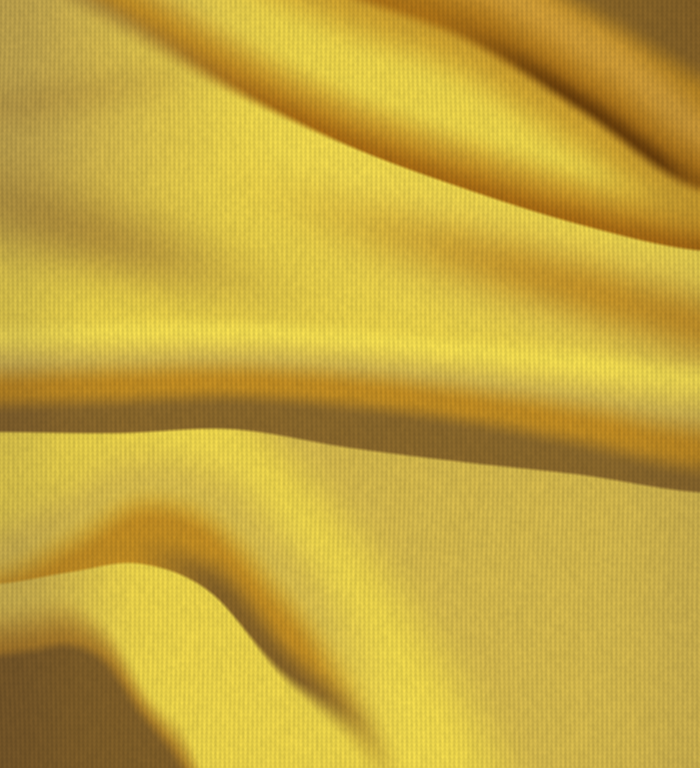
This texture is drawn by a WebGL 2 fragment shader. Its source:

```glsl
#version 300 es
precision highp float;
// Draped yellow knit cloth: soft rolling folds, hard cast shadows, fine stitches.

#define WALES 165.0
#define ROWS 185.0
#define KNIT 0.055
#define GRAIN 0.05
#define EDGE 0.003

uniform vec2 u_resolution;
out vec4 outColor;

const vec3 BRIGHT = vec3(0.94, 0.86, 0.32);
const vec3 LIT    = vec3(0.89, 0.80, 0.28);
const vec3 DULL   = vec3(0.78, 0.67, 0.29);
const vec3 AMBER  = vec3(0.73, 0.53, 0.13);
const vec3 TAN    = vec3(0.63, 0.49, 0.20);
const vec3 DEEP   = vec3(0.63, 0.40, 0.07);
const vec3 BROWN  = vec3(0.48, 0.355, 0.15);
const vec3 CREASE = vec3(0.34, 0.19, 0.03);

float hash(vec2 p) {
  p = fract(p * vec2(0.1031, 0.1137));
  p += dot(p, p.yx + 33.33);
  return fract((p.x + p.y) * p.x * 17.0);
}

float noise(vec2 p) {
  vec2 i = floor(p), f = fract(p);
  f = f * f * (3.0 - 2.0 * f);
  return mix(mix(hash(i), hash(i + vec2(1, 0)), f.x),
             mix(hash(i + vec2(0, 1)), hash(i + vec2(1, 1)), f.x), f.y);
}

// Catmull-Rom height of a fold line with seven even knots over [0, span]
float curve(float x, float span, float k[7]) {
  float u = clamp(x / span, 0.0, 1.0) * 6.0;
  int i = min(int(u), 5);
  float t = u - float(i);
  float a = k[max(i - 1, 0)], b = k[i], c = k[i + 1], d = k[min(i + 2, 6)];
  return b + 0.5 * t * (c - a + t * (2.0 * a - 5.0 * b + 4.0 * c - d
         + t * (3.0 * (b - c) + d - a)));
}

// Signed distance above a fold line, corrected for its slope
float above(vec2 p, float span, float k[7]) {
  float slope = (curve(p.x + 0.01, span, k) - curve(p.x - 0.01, span, k)) / 0.02;
  return (p.y - curve(p.x, span, k)) / sqrt(1.0 + slope * slope);
}

float soft(float d, float w) { return smoothstep(-w, w, d); }
float bell(float d, float w) { return exp(-d * d / (w * w)); }

// Wide upper sheet with shallow hollows
vec3 upperSheet(vec2 p, float dB) {
  vec3 c = mix(LIT, BRIGHT, 0.6 * bell(dB + 0.04, 0.05) * smoothstep(0.2, 0.5, p.x));
  c = mix(c, DULL, 0.95 * (1.0 - smoothstep(0.05, 0.36, p.x)) * smoothstep(0.6, 0.82, p.y));
  float hollow = p.y - 0.695 + 0.30 * (p.x - 0.52);
  float depth = smoothstep(0.25, 0.8, p.x);
  c = mix(c, DULL, 0.6 * bell(hollow + 0.01, 0.075) * depth);
  c = mix(c, AMBER, 0.85 * bell(hollow, 0.042) * depth);
  float dip = p.y - 0.69 + 0.3 * (p.x - 0.14);
  c = mix(c, TAN, 0.7 * bell(dip, 0.055) * bell(p.x - 0.12, 0.2));
  float crease = p.y - 0.86 - 0.16 * p.x;
  return mix(c, TAN, 0.3 * bell(crease, 0.03) * bell(p.x - 0.08, 0.17));
}

// Diagonal folds in the upper right
vec3 upperFolds(vec2 p, float dB, float dC) {
  float right = smoothstep(0.1, 0.4, p.x);
  vec3 c = mix(mix(TAN, DEEP, right), AMBER, smoothstep(0.0, 0.035, dB));
  c = mix(c, mix(DULL, LIT, right), smoothstep(0.02, 0.08, dB));
  c = mix(c, AMBER, 0.7 * smoothstep(-0.075, -0.005, dC));
  vec3 top = mix(AMBER * 0.96, vec3(0.79, 0.60, 0.21), bell(dC - 0.075, 0.035));
  top = mix(top, DEEP, 0.7 * bell(dC - 0.01, 0.04));
  top = mix(top, CREASE, 0.8 * bell(dC - 0.008, 0.017) * smoothstep(0.55, 0.75, p.x)
            * (1.0 - 0.6 * smoothstep(0.85, 0.91, p.x)));
  top = mix(top, BROWN, 0.85 * soft(p.y - 0.99 + 0.6 * (p.x - 0.76), 0.025));
  return mix(c, top, soft(dC, 0.01));
}

// Floor of the drape with the bent fold and the dark pocket
vec3 lowerSheet(vec2 p) {
  float bend = 0.651 - 0.45 * p.y - 0.6 * p.y * p.y - p.x;
  vec3 c = mix(mix(DULL, LIT, 0.2), LIT, soft(bend, 0.06));
  c = mix(c, BRIGHT, 0.3 * bell(bend - 0.09, 0.06));
  float dD = above(p, 0.547, float[7](0.257, 0.300, 0.349, 0.327, 0.233, 0.119, -0.02));
  float dE = above(p, 0.547, float[7](0.240, 0.255, 0.266, 0.229, 0.125, 0.050, -0.050));
  float fade = 1.0 - smoothstep(0.38, 0.54, p.x);
  c = mix(c, DULL, 0.7 * bell(dD - 0.02, 0.04) * fade);
  c = mix(c, AMBER, (1.0 - soft(dD + 0.005, 0.025)) * fade);
  c = mix(c, BROWN, 0.9 * (1.0 - smoothstep(0.008, 0.045, dE)) * fade * smoothstep(0.16, 0.29, p.x));
  vec3 tongue = mix(mix(DULL, LIT, 0.3), LIT, smoothstep(0.04, 0.2, p.x));
  c = mix(tongue, c, soft(dE, EDGE + 0.02 * smoothstep(0.3, 0.5, p.x)));
  float dF = above(p, 0.273, float[7](0.148, 0.154, 0.160, 0.138, 0.073, 0.017, -0.06));
  float roll = mix(0.07, 0.03, smoothstep(0.08, 0.17, p.x));
  c = mix(c, mix(DEEP, TAN, 0.5), 0.9 * (1.0 - smoothstep(0.0, roll, dF)));
  return mix(BROWN, c, soft(dF, 0.009));
}

void main() {
  vec2 p = gl_FragCoord.xy / u_resolution.y;
  float W = 0.909;
  float dB = above(p, W, float[7](1.05, 0.971, 0.883, 0.810, 0.754, 0.707, 0.674));
  float dC = above(p, W, float[7](1.26, 1.17, 1.08, 1.006, 0.948, 0.854, 0.753));
  vec3 c = upperSheet(p, dB);
  c = mix(c, upperFolds(p, dB, dC), soft(dB, mix(0.02, EDGE, smoothstep(0.1, 0.5, p.x))));

  // Long horizontal roll and the shadow under it
  float crest = curve(p.x, W, float[7](0.577, 0.581, 0.581, 0.573, 0.557, 0.542, 0.523));
  float under = curve(p.x, W, float[7](0.474, 0.479, 0.484, 0.473, 0.453, 0.4245, 0.391));
  float t = (crest - p.y) / (crest - under);
  vec3 roll = mix(mix(LIT, BRIGHT, 0.6), DULL, smoothstep(0.1, 0.6, t));
  roll = mix(roll, AMBER, smoothstep(0.45, 0.8, t));
  roll = mix(roll, mix(BROWN, TAN, 0.25), smoothstep(0.85, 1.15, t));
  c = mix(c, roll, smoothstep(-0.1, 0.15, t));
  float dA = above(p, W, float[7](0.4375, 0.436, 0.441, 0.417, 0.398, 0.3815, 0.359));
  c = mix(lowerSheet(p), c, soft(dA, EDGE));

  // Dimmer, greyer cloth toward the left and right borders
  float border = bell(p.x, 0.09) + 0.5 * bell(p.x - W, 0.08);
  c = mix(c, c * vec3(0.88, 0.87, 0.98), 0.8 * border);

  // Knit stitches: upright wales crossed by faint slanted loops
  float wale = p.x * WALES + 1.5 * noise(p * 5.0);
  float leg = abs(fract(wale) - 0.5);
  float rib = cos(6.2832 * wale);
  float loops = cos(6.2832 * (p.y * ROWS + leg));
  float grain = noise(p * vec2(300.0, 200.0)) + 0.5 * noise(p * vec2(150.0, 60.0)) - 0.75;
  c *= 1.0 + KNIT * (0.75 * rib + 0.25 * loops) + GRAIN * grain;
  outColor = vec4(clamp(c, 0.0, 1.0), 1.0);
}
```
